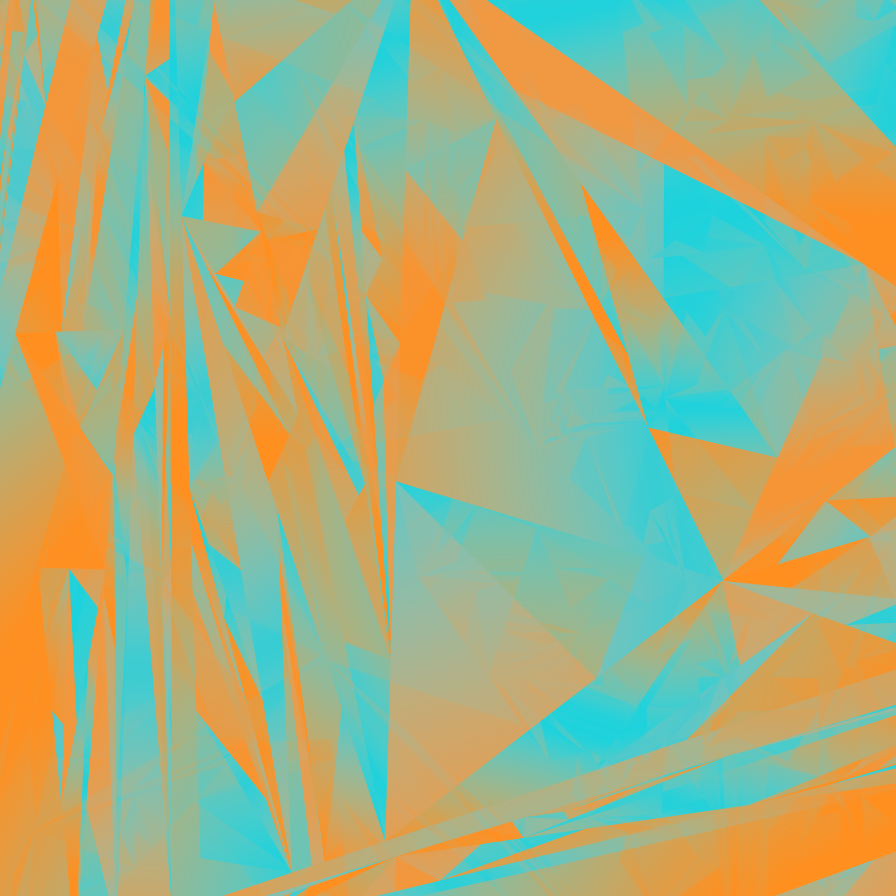
Reproduce this background procedurally as a Shadertoy shader.

```glsl
#define LEVELS 12       // deepest subdivision
#define MIN_LEVELS 5    // splits every shard receives
#define STOP 0.17       // chance that a shard stays whole
#define SLIVER 0.30     // chance of splitting a shorter side
#define KEEP 0.25       // chance of inheriting the parent gradient
#define RATE_MIN 4.0    // gradient speed, radians per canvas height
#define RATE_MAX 13.0
#define HAZE 0.28       // strongest pale veil
#define GHOST 0.45      // strength of the faint inner facets
#define WARMTH 0.03     // bias towards orange
#define SEED 0.37
#define SAMPLES 3       // antialiasing grid per side

const float PI = 3.14159265;

float rnd(float seed, float channel) {
    return fract(sin(seed * 127.1 + channel * 311.7) * 43758.5453);
}

float cross2(vec2 u, vec2 v) { return u.x * v.y - u.y * v.x; }

// Squared length, weighted so that shards become tall
float span(vec2 d) {
    d.x *= 1.25;
    return dot(d, d);
}

// Cyan to orange through sage and sand
vec3 ramp(float u) {
    u = clamp(u, 0.0, 1.0);
    return vec3(pow(u, 0.58), mix(0.83, 0.56, u), mix(0.88, 0.12, u));
}

// Curved bands, softened at their crests
float bands(vec2 p, float style, float shift) {
    vec2 centre = vec2(rnd(style, 7.0), rnd(style, 8.0)) * 2.0 - 0.5;
    vec2 d = (p - centre) * vec2(0.8, 1.2);
    float rate = mix(RATE_MIN, RATE_MAX, rnd(style, 9.0));
    float phase = rate * sqrt(dot(d, d) + 0.02) + 2.0 * PI * rnd(style, 10.0) + shift;
    return (acos(0.97 * cos(phase)) / PI - 0.5) * 1.2 + 0.5 + WARMTH;
}

// Recursive triangle splitting: x is the facet seed, y its gradient seed
vec2 shatter(vec2 p, float seed) {
    // Triangle enclosing the canvas
    vec2 a = vec2(-0.7, -0.15), b = vec2(1.7, -0.15), c = vec2(0.45, 2.2);
    float style = seed;

    for (int i = 0; i < LEVELS; i++) {
        if (i >= MIN_LEVELS && rnd(seed, 1.0) < STOP) break;

        // Turn the triangle until ab is the side to split
        float ab = span(b - a), bc = span(c - b), ca = span(a - c);
        int turns = bc > ab && bc >= ca ? 1 : (ca > ab ? 2 : 0);
        if (i > 1 && rnd(seed, 2.0) < SLIVER) turns++;
        for (int k = 0; k < turns; k++) {
            vec2 first = a;
            a = b;
            b = c;
            c = first;
        }

        // Cut from the opposite corner and follow the half holding p
        vec2 m = mix(a, b, mix(0.2, 0.8, rnd(seed, 3.0)));
        bool nearA = cross2(m - c, p - c) * cross2(m - c, a - c) > 0.0;
        if (nearA) b = m; else a = m;
        seed = rnd(seed, nearA ? 4.0 : 5.0);
        if (rnd(seed, 6.0) > KEEP) style = seed;
    }
    return vec2(seed, style);
}

vec3 shards(vec2 p) {
    vec2 facet = shatter(p, SEED);
    float ghost = shatter(vec2(1.0 - p.x, p.y), SEED + 0.21).x;

    // Gradient with faint shifts and a veil for each facet
    float shift = 0.6 * (rnd(facet.x, 11.0) - 0.5) + GHOST * (rnd(ghost, 13.0) - 0.5);
    vec3 color = ramp(bands(p, facet.y, shift));
    float veil = rnd(facet.x, 12.0);
    return mix(color, vec3(0.78, 0.70, 0.64), HAZE * veil * veil);
}

void mainImage(out vec4 fragColor, in vec2 fragCoord) {
    vec3 sum = vec3(0.0);
    for (int y = 0; y < SAMPLES; y++)
    for (int x = 0; x < SAMPLES; x++) {
        vec2 offset = (vec2(x, y) + 0.5) / float(SAMPLES) - 0.5;
        sum += shards((fragCoord + offset) / iResolution.y);
    }
    fragColor = vec4(sum / float(SAMPLES * SAMPLES), 1.0);
}
```
